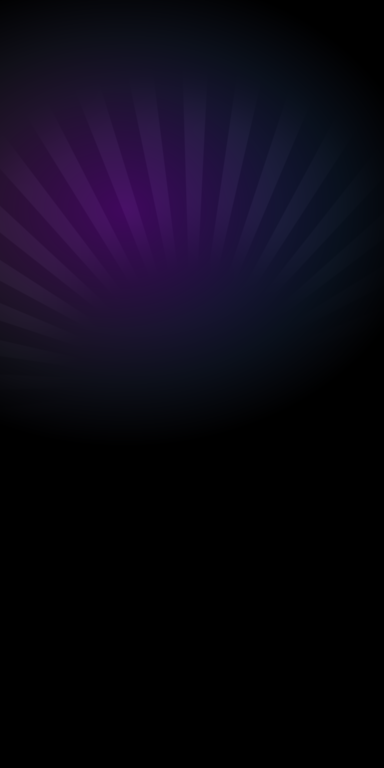
Write a WebGL 2 fragment shader that draws this background.

```glsl
#version 300 es
precision highp float;

#define GLOW_CENTER vec2(0.325, 1.453)
#define GLOW_RADII vec2(0.80, 0.63)
#define CORE_COLOR vec3(0.250, 0.028, 0.365)
#define MID_COLOR vec3(0.107, 0.078, 0.183)
#define RIM_COLOR vec3(0.053, 0.063, 0.103)
#define SIDE_TINT vec3(-0.085, 0.010, 0.050)
#define BEAM_CENTER vec2(0.5, 1.0)
#define BEAM_COUNT 36.0
#define BEAM_FILL 0.46
#define BEAM_TILT 0.010
#define BEAM_LIGHT vec3(0.036, 0.036, 0.042)

uniform vec2 u_resolution;
out vec4 fragColor;

const float TAU = 6.2831853;

// Violet core, navy rim, then black; t is 0 at the core and 1 at the edge
vec3 glowRamp(float t) {
    vec3 color = mix(CORE_COLOR, MID_COLOR, clamp(t / 0.5, 0.0, 1.0));
    color = mix(color, RIM_COLOR, clamp((t - 0.5) / 0.21, 0.0, 1.0));
    return color * (1.0 - clamp((t - 0.71) / 0.27, 0.0, 1.0));
}

// Evenly spaced wedges, faded towards the hub and the tips
float beams(vec2 p, float pixel) {
    float radius = length(p);
    float period = TAU / BEAM_COUNT;
    float turn = (atan(p.x, p.y) - BEAM_TILT) / period;
    float offset = abs(fract(turn + 0.5) - 0.5);
    float edge = (offset - 0.5 * BEAM_FILL) * period * radius;
    float wedge = 1.0 - smoothstep(-pixel, pixel, edge);
    float hubFade = smoothstep(0.28, 0.50, radius);
    float tipFade = 1.0 - smoothstep(0.64, 0.84, radius);
    return wedge * hubFade * tipFade;
}

void main() {
    // Canvas is 1 wide and 2 tall
    vec2 p = gl_FragCoord.xy / u_resolution * vec2(1.0, 2.0);
    float pixel = 1.0 / u_resolution.x;

    // Elliptical glow, warmer on the left and bluer on the right
    vec2 fromGlow = p - GLOW_CENTER;
    float t = length(fromGlow / GLOW_RADII);
    float falloff = 1.0 - smoothstep(0.35, 1.0, t);
    vec3 color = glowRamp(t) + SIDE_TINT * fromGlow.x * falloff;

    // Beams catch the light of the glow
    color += BEAM_LIGHT * beams(p - BEAM_CENTER, pixel) * falloff;

    fragColor = vec4(max(color, 0.0), 1.0);
}
```
